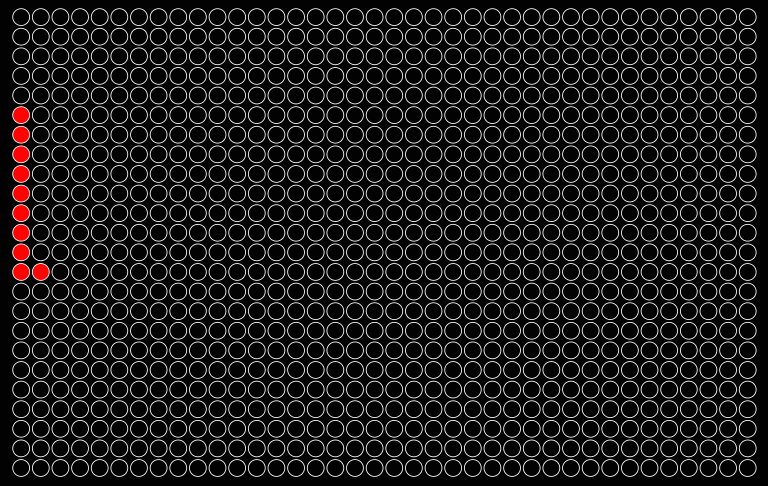
Give the GLSL for this pattern, as a WebGL 2 fragment shader.

```glsl
#version 300 es
precision highp float;
// A 38 by 24 lattice of thin white rings on black, with an L-shaped run of
// red discs at the left. The canvas is scaled to cell units, and each ring
// and disc is a circle distance with its edge smoothed over one pixel.

uniform vec2 u_resolution;
out vec4 fragColor;

// Share of a one-pixel window covered by a line of the given width
float lineCoverage(float dist, float width, float pixel) {
    float upper = min(dist + 0.5 * width, 0.5 * pixel);
    float lower = max(dist - 0.5 * width, -0.5 * pixel);
    return clamp((upper - lower) / pixel, 0.0, 1.0);
}

// True for the column of discs and the single foot beside its lowest one
bool isFilled(vec2 cell) {
    bool stem = cell.x == 0.0 && cell.y >= 5.0 && cell.y <= 13.0;
    bool foot = cell.x == 1.0 && cell.y == 13.0;
    return stem || foot;
}

void main() {
    // Cell units, with rows counted from the top
    vec2 uv = gl_FragCoord.xy / u_resolution;
    uv.y = 1.0 - uv.y;
    vec2 grid = uv * vec2(39.11, 24.79) - vec2(0.577, 0.372);
    vec2 cell = floor(grid);
    float pixel = 39.11 / u_resolution.x;

    vec3 color = vec3(0.008);
    bool inside = all(greaterThanEqual(cell, vec2(0.0)))
               && all(lessThan(cell, vec2(38.0, 24.0)));

    if (inside) {
        float dist = length(fract(grid) - 0.5) - 0.428;

        // Red disc below the ring
        if (isFilled(cell)) {
            float disc = clamp(0.5 - dist / pixel, 0.0, 1.0);
            color = mix(color, vec3(1.0, 0.01, 0.01), disc);
        }

        // Thin white outline
        color = mix(color, vec3(1.0), lineCoverage(dist, 0.043, pixel));
    }

    fragColor = vec4(color, 1.0);
}
```
